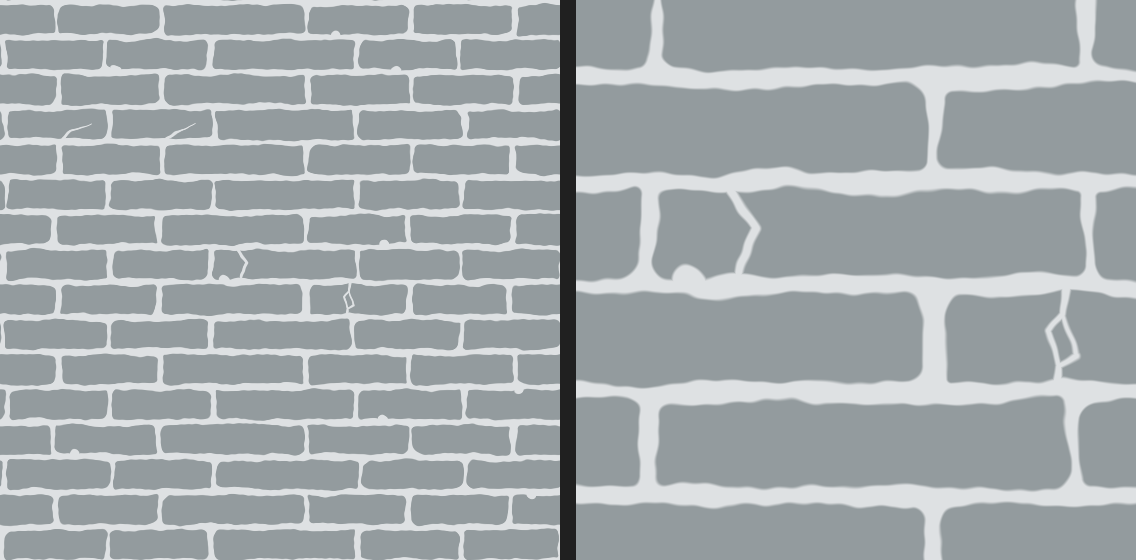
Left, the full canvas; right, a detail of the centre.
Give the GLSL for this pattern, as a three.js fragment shader.

```glsl
// Flat grey brick wall: 16 courses of five bricks, one long and four short,
// staggered on alternate courses. Each brick is a rounded box bent by gradient
// noise, with a few chips and cracks. One unit is the height of a course.
#define ROWS 16.0
#define SHORT_LENGTH 2.9625
#define JOINT_GAP 0.14
#define BED_GAP 0.175
#define JITTER 0.18
#define WOBBLE 0.11
#define GRIT 0.035
#define CHIP_RATE 0.2
#define SOFTNESS 0.018
#define BRICK_COLOR vec3(0.576, 0.608, 0.618)
#define MORTAR_COLOR vec3(0.872, 0.882, 0.89)

varying vec2 vUv;

float hash(vec2 p) {
  vec3 h = fract(p.xyx * vec3(0.1031, 0.1030, 0.0973));
  h += dot(h, h.yzx + 33.33);
  return fract((h.x + h.y) * h.z);
}

vec2 gradient(vec2 cell) {
  float angle = 6.28318 * hash(cell);
  return vec2(cos(angle), sin(angle));
}

float gradientNoise(vec2 p) {
  vec2 i = floor(p), f = fract(p), e = vec2(1.0, 0.0);
  vec2 s = f * f * f * (f * (f * 6.0 - 15.0) + 10.0);
  float low = mix(dot(gradient(i), f), dot(gradient(i + e), f - e), s.x);
  float high = mix(dot(gradient(i + e.yx), f - e.yx),
                   dot(gradient(i + 1.0), f - 1.0), s.x);
  return mix(low, high, s.y);
}

vec2 noisePair(vec2 p) {
  return vec2(gradientNoise(p), gradientNoise(p + vec2(37.4, 61.7)));
}

// Left end of a brick, measured from the start of the long one
float jointAt(float index, float row) {
  if (index < 0.5) return 0.0;
  if (index > 4.5) return ROWS;
  float longLength = ROWS - 4.0 * SHORT_LENGTH;
  float shift = JITTER * (hash(vec2(index + 3.0, row + 11.0)) - 0.5);
  return longLength + (index - 1.0) * SHORT_LENGTH + shift;
}

float roundedBox(vec2 p, vec2 halfSize, float radius) {
  vec2 d = abs(p) - halfSize + radius;
  return length(max(d, 0.0)) + min(max(d.x, d.y), 0.0) - radius;
}

// Straight stroke whose half width runs from wa to wb
float stroke(vec2 p, vec2 a, vec2 b, float wa, float wb) {
  vec2 ab = b - a;
  float t = clamp(dot(p - a, ab) / dot(ab, ab), 0.0, 1.0);
  return length(p - a - ab * t) - mix(wa, wb, t);
}

float slashCrack(vec2 p) {
  vec2 bend = vec2(0.42, -0.2);
  return min(stroke(p, vec2(0.14, -0.45), bend, 0.05, 0.035),
             stroke(p, bend, vec2(0.93, 0.04), 0.035, 0.012));
}

float chevronCrack(vec2 p) {
  vec2 tip = vec2(-1.04, 0.07);
  return min(stroke(p, vec2(-1.33, 0.46), tip, 0.045, 0.045),
             stroke(p, tip, vec2(-1.24, -0.45), 0.045, 0.04));
}

float loopCrack(vec2 p) {
  vec2 fork = vec2(-0.25, 0.2), left = vec2(-0.42, 0.06);
  vec2 right = vec2(-0.13, -0.19), foot = vec2(-0.32, -0.31);
  float d = stroke(p, vec2(-0.21, 0.47), fork, 0.05, 0.035);
  d = min(d, stroke(p, fork, left, 0.035, 0.03));
  d = min(d, stroke(p, left, foot, 0.03, 0.03));
  d = min(d, stroke(p, fork, right, 0.025, 0.025));
  d = min(d, stroke(p, right, foot, 0.03, 0.03));
  return min(d, stroke(p, foot, vec2(-0.32, -0.48), 0.035, 0.05));
}

void main() {
  // Course, and position along it
  float y = vUv.y * ROWS + 0.0625;
  float row = mod(floor(y), ROWS);
  float start = mix(6.06, 4.58, mod(row, 2.0));
  start += 0.12 * (hash(vec2(row, 5.0)) - 0.5);
  float x = mod(vUv.x * ROWS - start, ROWS);

  // Brick within the course
  float column = 0.0;
  for (int i = 1; i < 5; i++) column += step(jointAt(float(i), row), x);
  float left = jointAt(column, row), right = jointAt(column + 1.0, row);
  vec2 id = vec2(column, row);
  vec2 halfSize = 0.5 * vec2(right - left - JOINT_GAP, 1.0 - BED_GAP);
  vec2 p = vec2(x - 0.5 * (left + right), fract(y) - 0.5);

  // Uneven outline with a different rounding at each corner
  vec2 offset = id * vec2(17.3, 13.7) + 40.0;
  p += WOBBLE * noisePair(p * 1.3 + offset) + GRIT * noisePair(p * 4.5 + offset);
  float radius = mix(0.04, 0.22, hash(id * 4.0 + step(0.0, p) + 9.0));
  float d = roundedBox(p, halfSize, radius);

  // Chips on the long edges
  float side = hash(id + 71.0) < 0.7 ? -1.0 : 1.0;
  vec2 chip = halfSize * vec2(1.8 * hash(id + 23.0) - 0.9, side * 1.08);
  if (hash(id + 51.0) < CHIP_RATE) d = max(d, 0.15 - length(p - chip));

  // Cracked bricks
  if (row == 12.0 && column > 2.5) d = max(d, -slashCrack(p));
  if (row == 8.0 && column < 0.5) d = max(d, -chevronCrack(p));
  if (row == 7.0 && column == 1.0) d = max(d, -loopCrack(p));

  float mortar = smoothstep(-SOFTNESS, SOFTNESS, d);
  gl_FragColor = vec4(mix(BRICK_COLOR, MORTAR_COLOR, mortar), 1.0);
}
```
